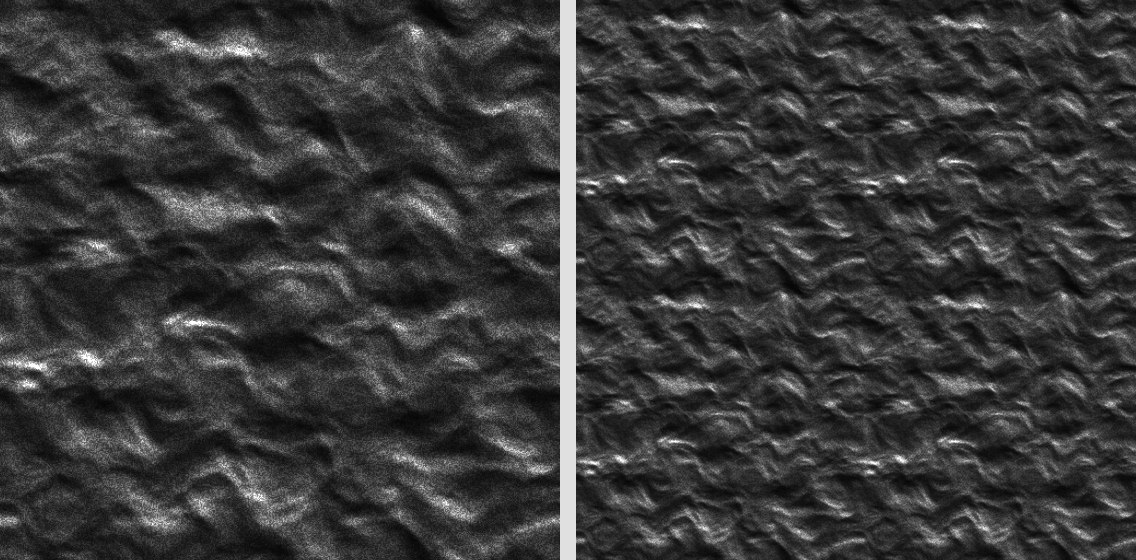
Left: one tile. Right: repeated 2 by 2.
This texture is drawn by a WebGL 2 fragment shader. Its source:

```glsl
#version 300 es
precision highp float;

uniform vec2 u_resolution;
out vec4 fragColor;

const vec2 LIGHT_DIR = vec2(0.3, 0.954);
const float MEDIAN_TONE = 0.186;
const float RELIEF_CONTRAST = 0.079;
const float GRAIN_CONTRAST = 0.9;

// Integer hash of a lattice cell, from 0 to 1
float hash(vec2 cell, uint seed) {
    uvec2 c = uvec2(cell);
    uint h = c.x * 1597334673u ^ c.y * 3812015801u ^ (seed + 1u) * 2654435769u;
    h = (h ^ (h >> 16)) * 2246822519u;
    h = (h ^ (h >> 13)) * 3266489917u;
    h ^= h >> 16;
    return float(h >> 8) / 16777216.0;
}

// Contribution of one lattice corner with a random unit gradient
float corner(vec2 cell, vec2 offset, vec2 cells, uint seed) {
    float angle = 6.28318 * hash(mod(cell, cells), seed);
    return dot(vec2(cos(angle), sin(angle)), offset);
}

// Gradient noise that wraps after a whole number of cells
float gradientNoise(vec2 uv, vec2 cells, uint seed) {
    vec2 p = uv * cells;
    vec2 i = floor(p);
    vec2 f = p - i;
    vec2 w = f * f * f * (f * (f * 6.0 - 15.0) + 10.0);
    vec2 x = vec2(1.0, 0.0);
    float low = mix(corner(i, f, cells, seed),
                    corner(i + x.xy, f - x.xy, cells, seed), w.x);
    float high = mix(corner(i + x.yx, f - x.yx, cells, seed),
                     corner(i + x.xx, f - x.xx, cells, seed), w.x);
    return mix(low, high, w.y);
}

// Wrapping value noise for the fine speckle
float valueNoise(vec2 uv, vec2 cells, uint seed) {
    vec2 p = uv * cells - 0.25;
    vec2 i = floor(p);
    vec2 w = smoothstep(0.0, 1.0, p - i);
    vec2 x = vec2(1.0, 0.0);
    float low = mix(hash(mod(i, cells), seed),
                    hash(mod(i + x.xy, cells), seed), w.x);
    float high = mix(hash(mod(i + x.yx, cells), seed),
                     hash(mod(i + x.xx, cells), seed), w.x);
    return mix(low, high, w.y);
}

// Rounded crest along the zero line of a noise value
float crest(float n, float rounding) {
    return -sqrt(n * n + rounding * rounding);
}

// Rock height: broad swells, short crests, then finer roughness
float rockHeight(vec2 uv) {
    vec2 bend = vec2(gradientNoise(uv, vec2(9.0), 1u),
                     gradientNoise(uv, vec2(9.0), 2u));
    vec2 p = uv + 0.03 * bend;
    float height = 0.85 * gradientNoise(p, vec2(8.0), 3u);
    height += 0.75 * crest(gradientNoise(p, vec2(9.0, 10.0), 4u), 0.08);
    height += 0.2 * crest(gradientNoise(p, vec2(17.0, 20.0), 5u), 0.1);

    vec2 cells = vec2(34.0, 38.0);
    float amplitude = 0.06;
    for (uint octave = 0u; octave < 3u; octave++) {
        height += amplitude * gradientNoise(p, cells, 6u + octave);
        cells *= 2.0;
        amplitude *= 0.325;
    }
    return height;
}

// Slope facing the light, by central difference
float litSlope(vec2 uv, vec2 lightDir, float stepSize) {
    vec2 d = lightDir * stepSize;
    return (rockHeight(uv - d) - rockHeight(uv + d)) / (2.0 * stepSize);
}

void main() {
    vec2 uv = gl_FragCoord.xy / u_resolution;

    // Raking light and speckle combine as multiplicative tones
    float relief = RELIEF_CONTRAST * litSlope(uv, LIGHT_DIR, 0.002);
    float grain = GRAIN_CONTRAST * (valueNoise(uv, vec2(512.0), 20u) - 0.5);
    float tone = MEDIAN_TONE * exp(relief + grain);

    fragColor = vec4(vec3(min(tone, 1.0)), 1.0);
}
```
